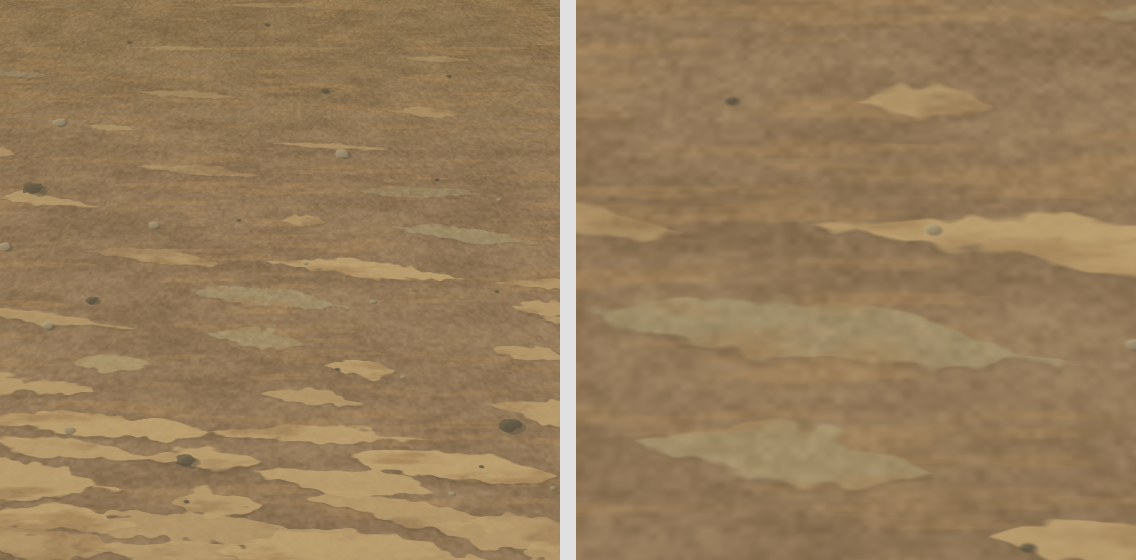
Left, the full canvas; right, a detail of the centre.
This texture is drawn by a WebGL 1 fragment shader. Its source:

```glsl
precision highp float;
uniform vec2 u_resolution;

const vec3 SOIL_DARK = vec3(0.535, 0.437, 0.317);
const vec3 SOIL_LIGHT = vec3(0.592, 0.490, 0.360);
const vec3 SAND = vec3(0.635, 0.510, 0.348);
const vec3 SLAB = vec3(0.735, 0.622, 0.432);
const vec3 SLAB_GREY = vec3(0.625, 0.555, 0.412);
const vec3 STONE_DARK = vec3(0.37, 0.335, 0.26);
const vec3 STONE_PALE = vec3(0.64, 0.585, 0.46);

float hash(vec2 p) {
  return fract(sin(dot(p, vec2(127.1, 311.7))) * 43758.5453);
}

float noise(vec2 p) {
  vec2 i = floor(p);
  vec2 f = fract(p);
  f = f * f * (3.0 - 2.0 * f);
  float low = mix(hash(i), hash(i + vec2(1.0, 0.0)), f.x);
  float high = mix(hash(i + vec2(0.0, 1.0)), hash(i + 1.0), f.x);
  return mix(low, high, f.y);
}

float fbm(vec2 p) {
  float sum = 0.0;
  float weight = 0.533;
  for (int i = 0; i < 4; i++) {
    sum += weight * noise(p);
    p = p * 2.03 + 17.3;
    weight *= 0.5;
  }
  return sum;
}

// Perspective ground: features shrink towards the top
vec2 groundPlane(vec2 p) {
  float depth = 1.5 - p.y;
  return vec2((p.x - 0.5) / depth, -log(depth));
}

vec3 soilColor(vec2 p, vec2 ground) {
  float patches = fbm(ground * vec2(9.0, 34.0));
  float streaks = fbm(ground * vec2(7.0, 75.0) + 40.0);
  vec3 color = mix(SOIL_DARK, SOIL_LIGHT, smoothstep(0.2, 0.8, patches));
  color = mix(color, SAND, 0.6 * smoothstep(0.54, 0.74, streaks));
  return color * mix(vec3(1.0), vec3(0.97, 0.97, 0.92), smoothstep(0.6, 1.0, p.y));
}

// Positive inside a flat lens that dips to the right
float lens(vec2 q, vec2 halfSize, float slope, float rough) {
  float u = q.x / halfSize.x;
  float v = q.y + slope * q.x;
  float skew = v > 0.0 ? 1.15 : 0.85;
  return halfSize.y * (skew * (1.0 - u * u) + rough) - abs(v);
}

vec3 addSlabs(vec3 color, vec2 p, vec2 ground) {
  float rough = 1.7 * (fbm(ground * vec2(13.0, 40.0) + 8.0) - 0.5)
              + 0.5 * (noise(ground * vec2(70.0, 130.0)) - 0.5);
  float dust = fbm(ground * vec2(12.0, 50.0) + 71.0);
  for (int i = 0; i < 46; i++) {
    float id = 46.0 - float(i);
    float y = pow((id - hash(vec2(id, 1.3))) / 46.0, 1.45);
    float x = fract(id * 0.618 + 0.25 * hash(vec2(id, 2.7)));
    float near = 1.0 - y;
    float spread = 0.4 + 1.1 * hash(vec2(id, 3.1));
    vec2 halfSize = vec2(mix(0.05, 0.17, near) * spread,
                         (0.004 + 0.024 * pow(near, 1.4)) * mix(0.7, 1.2, hash(vec2(id, 4.9))));
    float slope = mix(0.01, 0.16, hash(vec2(id, 5.3))) * mix(0.5, 1.0, near);
    vec2 q = p - vec2(mix(-0.05, 1.05, x), y);
    float d = lens(q, halfSize, slope, rough);
    float shade = lens(q + vec2(-0.006, 0.006) * near, halfSize, slope, rough);
    color *= 1.0 - 0.07 * smoothstep(-0.004, 0.004, shade);

    float grey = step(0.8, hash(vec2(id, 6.1))) * smoothstep(0.2, 0.45, y);
    vec3 tint = mix(SLAB, SLAB_GREY, grey);
    tint = mix(tint, SAND, 0.75 * smoothstep(0.5, 0.75, dust));
    float cover = mix(0.6, 1.0, smoothstep(0.0, 0.6, near)) * mix(0.75, 1.0, hash(vec2(id, 7.7)));
    color = mix(color, tint, cover * smoothstep(-0.0018, 0.0022, d));
  }
  return color;
}

// Small stones with a lit crown and a shadow to the lower right
vec3 addStones(vec3 color, vec2 p, float rough) {
  for (int i = 0; i < 26; i++) {
    float id = float(i) + 100.0;
    vec2 center = vec2(hash(vec2(id, 1.1)), mix(0.08, 0.97, hash(vec2(id, 2.3))));
    float size = mix(0.003, 0.014, pow(hash(vec2(id, 3.7)), 2.0));
    vec2 q = (p - center) / (size * vec2(1.3, 0.8));
    float soft = 0.0016 / size;
    float edge = 1.0 + 0.5 * (rough - 0.5);
    float shadow = 1.0 - smoothstep(edge - soft, edge + soft, length(q - vec2(0.45, -0.4)));
    float body = 1.0 - smoothstep(edge - soft, edge + soft, length(q));
    float pale = step(0.5, hash(vec2(id, 4.3)));
    vec3 tint = mix(STONE_DARK, STONE_PALE, pale) * (1.0 + 0.1 * clamp(q.y - 0.5 * q.x, -1.0, 1.0));
    color = mix(color, STONE_DARK, 0.5 * shadow);
    color = mix(color, tint, 0.75 * body);
  }
  return color;
}

void main() {
  vec2 p = gl_FragCoord.xy / u_resolution;
  vec2 ground = groundPlane(p);
  float grain = noise(ground * vec2(105.0, 165.0));
  float grit = noise(ground * vec2(210.0, 260.0) + 31.0);

  vec3 soil = soilColor(p, ground);
  vec3 color = addSlabs(soil, p, ground);
  float bareSoil = 1.0 - smoothstep(0.02, 0.12, color.r - soil.r);
  float texture = 0.055 * (grain - 0.5) + 0.045 * (grit - 0.5);
  color += texture * mix(0.35, 1.0, bareSoil) * vec3(1.0, 0.95, 0.85);
  color = addStones(color, p, grain);
  gl_FragColor = vec4(color, 1.0);
}
```
